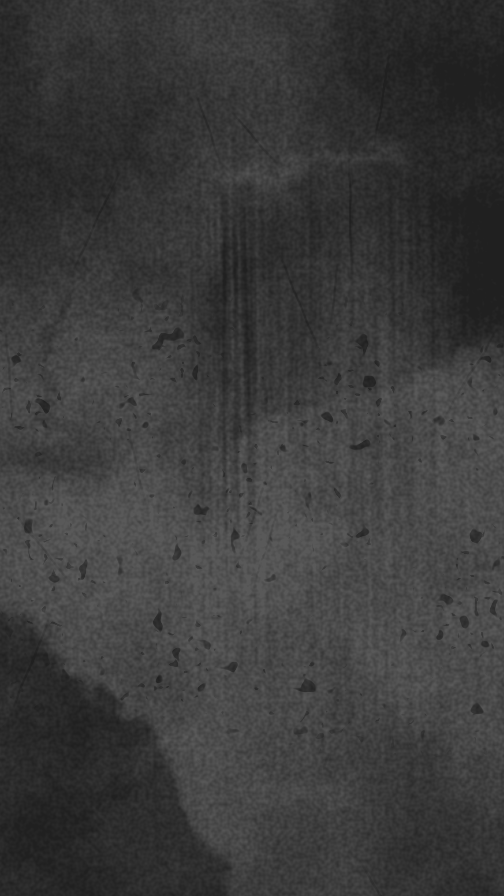
Give the GLSL for this texture, as a WebGL 1 fragment shader.

```glsl
precision highp float;
uniform vec2 u_resolution;

#define BASE_TONE 0.288
#define DARKEST 0.125
#define LIGHTEST 0.35
#define MOTTLE 0.085
#define GRAIN 0.065
#define STREAK_DEPTH 0.085
#define FLAKE_DEPTH 0.11
#define SCRATCH_DEPTH 0.035
#define EDGE_WARP 0.11

vec2 hash2(vec2 p) {
  vec3 q = fract(vec3(p.xyx) * vec3(0.1031, 0.1030, 0.0973));
  q += dot(q, q.yzx + 33.33);
  return fract((q.xx + q.yz) * q.zy);
}

vec2 gradientAt(vec2 cell) {
  float angle = 6.2832 * hash2(cell).x;
  return vec2(cos(angle), sin(angle));
}

float noise(vec2 p) {
  p += 61.0;
  vec2 i = floor(p), f = fract(p);
  vec2 u = f * f * f * (f * (f * 6.0 - 15.0) + 10.0);
  vec2 e = vec2(1.0, 0.0);
  float low = mix(dot(gradientAt(i), f), dot(gradientAt(i + e.xy), f - e.xy), u.x);
  float high = mix(dot(gradientAt(i + e.yx), f - e.yx), dot(gradientAt(i + e.xx), f - e.xx), u.x);
  return mix(low, high, u.y);
}

float fbm(vec2 p) {
  float sum = 0.0, amp = 0.6;
  for (int i = 0; i < 5; i++) {
    sum += amp * noise(p);
    p = mat2(1.6, 1.2, -1.2, 1.6) * p + 7.3;
    amp *= 0.62;
  }
  return sum;
}

float blob(vec2 p, vec2 center, vec2 radius) {
  vec2 d = (p - center) / radius;
  return exp(-dot(d, d));
}

float band(float x, float a, float b, float soft) {
  return smoothstep(a - soft, a + soft, x) * (1.0 - smoothstep(b - soft, b + soft, x));
}

// Large worn areas: dark corners, a stained panel and pale plaster
float wornTone(vec2 p) {
  float tone = BASE_TONE - 0.045 * smoothstep(0.95, 1.4, p.y);
  tone -= 0.12 * blob(p, vec2(0.97, 1.66), vec2(0.3, 0.32));
  tone -= 0.085 * blob(p, vec2(0.08, 1.43), vec2(0.3, 0.24));
  tone -= 0.05 * blob(p, vec2(0.05, 1.75), vec2(0.25, 0.2));
  tone -= 0.075 * blob(p, vec2(1.02, 1.22), vec2(0.16, 0.2));
  tone -= 0.075 * blob(p, vec2(0.1, 0.87), vec2(0.2, 0.055));
  tone -= 0.05 * blob(p, vec2(0.3, 1.24), vec2(0.07, 0.05));
  tone -= 0.09 * blob(p, vec2(0.95, 0.08), vec2(0.24, 0.26));
  tone -= 0.05 * blob(p, vec2(0.55, 0.0), vec2(0.4, 0.22));
  tone += 0.025 * blob(p, vec2(0.5, 0.72), vec2(0.6, 0.28));

  float panelEdge = p.y - (0.77 + 0.31 * p.x);
  float panel = smoothstep(-0.015, 0.03, panelEdge) * band(p.x, 0.4, 1.2, 0.1);
  tone -= 0.055 * panel * (1.0 - smoothstep(1.32, 1.45, p.y));
  float rim = p.y - 1.42 - 0.18 * (p.x - 0.44);
  tone += 0.045 * exp(-rim * rim * 2500.0) * band(p.x, 0.44, 0.83, 0.04);

  float corner = 0.6 - 0.6 * p.x - 1.6 * p.x * p.x - p.y;
  tone -= 0.12 * smoothstep(-0.03, 0.05, corner) * (1.0 - 0.3 * smoothstep(0.1, 0.45, p.x));
  float arc = length(p - vec2(0.5, 1.07)) - 0.41;
  tone -= 0.04 * band(arc, -0.03, 0.0, 0.008) * band(p.y, 0.93, 1.2, 0.04) * step(p.x, 0.4);
  return tone;
}

// Fine vertical scrape marks
float streaks(vec2 p) {
  float x = p.x + 0.012 * p.y;
  float lines = noise(vec2(x * 75.0, p.y * 1.6)) + 0.6 * noise(vec2(x * 130.0, p.y * 5.0));
  float core = band(p.x, 0.4, 0.51, 0.03) * band(p.y, 0.65, 1.4, 0.12);
  float spread = band(p.x, 0.38, 0.9, 0.12) * band(p.y, 0.35, 1.4, 0.2);
  return lines * (0.12 + 0.35 * spread + 0.6 * core) + 0.12 * core;
}

// Chipped dark flakes in clustered patches
float flakes(vec2 p) {
  float cluster = 0.3 * noise(p * 4.5 + 3.0);
  vec2 q = p + 0.012 * vec2(noise(p * 45.0), noise(p * 45.0 + 19.0));
  float big = smoothstep(0.42, 0.5, noise(q * vec2(27.0, 23.0)) + cluster);
  float small = smoothstep(0.42, 0.54, noise(q * 62.0 + 11.0) + cluster);
  return max(big, 0.75 * small) * band(p.y, 0.3, 1.18, 0.12);
}

// Faint scattered hairline scratches
float scratches(vec2 p) {
  float sum = 0.0;
  for (int i = 0; i < 16; i++) {
    vec2 seed = hash2(vec2(float(i) * 3.7, 5.1));
    vec2 r = hash2(seed * 91.0 + 2.0);
    float angle = 0.9 + 1.7 * r.x;
    vec2 dir = vec2(cos(angle), sin(angle));
    vec2 d = p - seed * vec2(1.0, 1.78);
    float along = dot(d, dir);
    float across = dot(d, vec2(-dir.y, dir.x)) + 0.004 * noise(p * 14.0);
    sum += (1.0 - smoothstep(0.0008, 0.0035, abs(across))) * (1.0 - smoothstep(0.03, 0.06 + 0.1 * r.y, abs(along)));
  }
  return sum;
}

void main() {
  vec2 p = gl_FragCoord.xy / u_resolution.x;
  vec2 warp = vec2(fbm(p * 5.0), fbm(p * 5.0 + 23.0));
  float tone = wornTone(p + EDGE_WARP * warp);
  tone += MOTTLE * fbm(p * 3.5 + 0.6 * warp + 41.0);
  tone += STREAK_DEPTH * -streaks(p);
  tone -= FLAKE_DEPTH * flakes(p) * smoothstep(0.12, 0.28, tone);
  tone -= SCRATCH_DEPTH * scratches(p);
  float grain = noise(p * 135.0) + 0.7 * noise(p * 68.0 + 9.0);
  tone += GRAIN * grain * clamp(tone / 0.27, 0.4, 1.0);
  gl_FragColor = vec4(vec3(clamp(tone, DARKEST, LIGHTEST)), 1.0);
}
```
